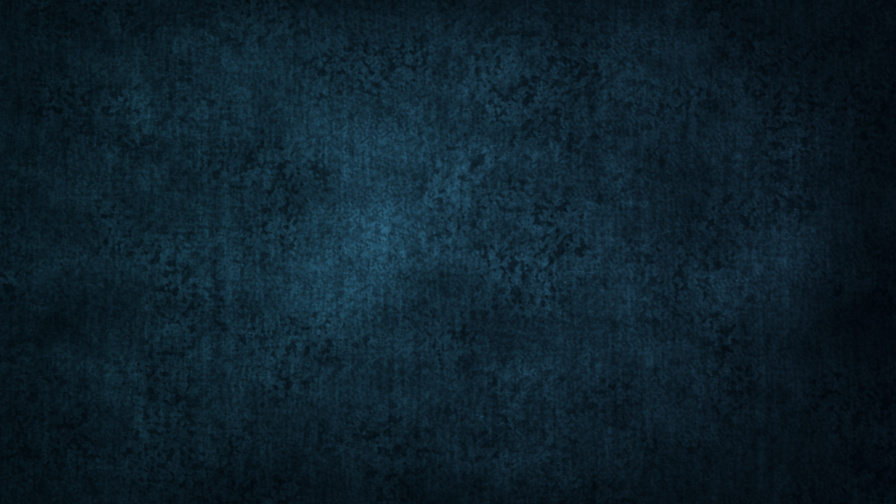
This background is drawn by a Shadertoy shader. Its source:

```glsl
#define TILE_WIDTH 0.8
#define GLOW_CENTER vec2(0.80, 0.58)
#define GLOW_SIZE vec2(0.60, 0.43)
#define AMBIENT 0.091
#define GLOW_STRENGTH 0.120
#define MOTTLE 0.55
#define THREAD_DENSITY 190.0
#define THREAD_DEPTH 0.42
#define GRAIN_DEPTH 0.42
#define SPECKLE 0.50
#define CRACK_LIGHT 0.20
#define INK vec3(0.50, 1.0, 1.25)

const int PATCHES = 11;

// Soft stains within one tile: x, y, radius, strength
const vec4 STAINS[PATCHES] = vec4[PATCHES](
    vec4(0.775, 0.51, 0.13, 0.28), vec4(0.70, 0.44, 0.10, 0.24),
    vec4(0.72, 0.70, 0.13, 0.15), vec4(0.21, 0.84, 0.09, 0.22),
    vec4(0.35, 0.47, 0.10, 0.18), vec4(0.49, 0.90, 0.09, 0.25),
    vec4(0.21, 0.25, 0.08, 0.20), vec4(0.47, 0.30, 0.11, 0.20),
    vec4(0.28, 0.10, 0.09, 0.22), vec4(0.15, 0.38, 0.13, -0.25),
    vec4(0.58, 0.62, 0.11, -0.22));

float hash(vec2 p) {
    return fract(sin(dot(p, vec2(127.1, 311.7))) * 43758.5453);
}

float noise(vec2 p) {
    vec2 cell = floor(p);
    vec2 f = fract(p);
    f = f * f * (3.0 - 2.0 * f);
    float low = mix(hash(cell), hash(cell + vec2(1, 0)), f.x);
    float high = mix(hash(cell + vec2(0, 1)), hash(cell + vec2(1, 1)), f.x);
    return mix(low, high, f.y);
}

// Each octave is turned, so that no grid shows
float fbm(vec2 p) {
    float sum = 0.0;
    float weight = 0.5;
    for (int i = 0; i < 5; i++) {
        sum += weight * noise(p);
        p = mat2(1.6, 1.2, -1.2, 1.6) * p + 7.3;
        weight *= 0.5;
    }
    return sum;
}

// Sum of the stains, repeated across the cloth
float stains(vec2 p) {
    float sum = 0.0;
    for (int i = 0; i < PATCHES; i++) {
        vec2 d = p - STAINS[i].xy;
        d.x -= TILE_WIDTH * round(d.x / TILE_WIDTH);
        d *= vec2(0.8, 1.15) / STAINS[i].z;
        sum += STAINS[i].w * exp(-dot(d, d));
    }
    return sum;
}

// Fine vertical weave, with wider faint streaks
float threads(vec2 p) {
    float fine = noise(vec2(p.x * THREAD_DENSITY, p.y * 22.0));
    float wide = noise(vec2(p.x * 70.0, p.y * 4.0 + 9.0));
    return 0.7 * fine + 0.3 * wide - 0.5;
}

// Thin wandering lines where the noise crosses its middle
float cracks(vec2 p) {
    vec2 q = p * vec2(15.0, 25.0);
    q += 2.0 * vec2(fbm(q), fbm(q + 31.0));
    float line = 1.0 - smoothstep(0.0, 0.07, abs(noise(q) - 0.5));
    return line * smoothstep(0.35, 0.65, noise(p * 7.0 + 19.0));
}

// Small dark pits, gathered in worn areas
float pits(vec2 p) {
    vec2 turned = mat2(0.8, 0.6, -0.6, 0.8) * p;
    float grain = 0.6 * noise(turned * 150.0) + 0.4 * noise(p * 77.0 + 3.0);
    float worn = smoothstep(0.28, 0.66, fbm(p * 9.0 + 23.0));
    return smoothstep(0.46, 0.74, grain) * (0.3 + 0.7 * worn);
}

void mainImage(out vec4 fragColor, in vec2 fragCoord) {
    vec2 p = fragCoord / iResolution.y;
    vec2 uv = fragCoord / iResolution.xy;

    // Broad light with darkened borders
    vec2 d = (p - GLOW_CENTER) / GLOW_SIZE;
    float light = AMBIENT + GLOW_STRENGTH * exp(-dot(d, d));
    vec2 border = uv * (1.0 - uv) * 4.0;
    light *= mix(0.76, 1.0, smoothstep(0.0, 0.40, border.x * border.y));
    light *= 1.0 - 0.22 * smoothstep(0.82, 1.0, uv.x);

    // Stains and mottling
    vec2 warp = vec2(fbm(p * 11.0), fbm(p * 11.0 + 40.0)) - 0.48;
    light *= 1.0 + stains(p + 0.15 * warp);
    light *= 1.0 + MOTTLE * (fbm(p * vec2(17.0, 23.0) + 5.0) - 0.48);

    // Grain, weave and cracks
    light *= 1.0 - GRAIN_DEPTH * pits(p);
    light *= 1.0 + THREAD_DEPTH * threads(p);
    vec2 turned = mat2(0.6, 0.8, -0.8, 0.6) * p;
    light *= 1.0 + SPECKLE * (noise(turned * 230.0 + 11.0) - 0.5);
    light *= 1.0 + CRACK_LIGHT * cracks(p);

    // Teal on the left drifting to navy on the right
    vec3 color = light * INK + vec3(-0.010, 0.0, 0.010);
    color *= mix(vec3(0.90, 1.03, 1.0), vec3(1.04, 0.96, 1.0), uv.x);
    fragColor = vec4(max(color, 0.0), 1.0);
}
```
